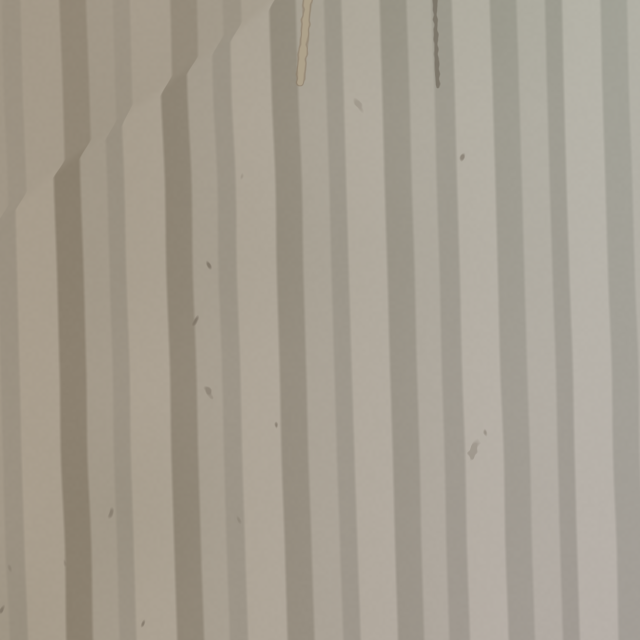
Give the GLSL for this texture, as a WebGL 1 fragment shader.

```glsl
precision highp float;
// Leaning soft stripes in alternating widths on worn beige board, with a shifted corner, scratches and flecks.

uniform vec2 u_resolution;

#define PERIOD 0.1725       // width of one repeat, about 5.8 across
#define ORIGIN 0.436        // left edge of a wide stripe at mid height
#define LEAN 0.029          // sideways drift from top to bottom
#define WIDE_STRIPE 0.24    // fractions of one repeat
#define THIN_START 0.485
#define THIN_STRIPE 0.16
#define EDGE_BLUR 0.0032
#define CORNER_SHIFT 0.018  // stripe offset above the diagonal break
#define FLECKS 15
#define MOTTLE 0.022

float hash(vec2 p) {
  vec3 q = fract(vec3(p.xyx) * 0.1031);
  q += dot(q, q.yzx + 33.33);
  return fract((q.x + q.y) * q.z);
}

float noise(vec2 p) {
  vec2 i = floor(p), f = fract(p);
  f = f * f * (3.0 - 2.0 * f);
  return mix(mix(hash(i), hash(i + vec2(1.0, 0.0)), f.x),
             mix(hash(i + vec2(0.0, 1.0)), hash(i + vec2(1.0, 1.0)), f.x), f.y);
}

float band(float t, float start, float end, float blur) {
  return smoothstep(start - blur, start + blur, t) - smoothstep(end - blur, end + blur, t);
}

float segmentDistance(vec2 p, vec2 a, vec2 b) {
  vec2 ab = b - a;
  return length(p - a - ab * clamp(dot(p - a, ab) / dot(ab, ab), 0.0, 1.0));
}

float inside(float d, float blur) {
  return 1.0 - smoothstep(-blur, blur, d);
}

// Stripe colours drift from warm on the left to grey on the right.
vec3 stripes(vec2 uv, float corner, float pixel) {
  float drift = smoothstep(-0.1, 1.1, uv.x);
  vec3 bright = mix(vec3(0.655, 0.612, 0.545), vec3(0.718, 0.702, 0.668), drift);
  vec3 medium = mix(vec3(0.630, 0.590, 0.525), vec3(0.700, 0.685, 0.650), drift);
  vec3 thinDark = mix(vec3(0.600, 0.562, 0.500), vec3(0.628, 0.615, 0.580), drift);
  vec3 wideDark = mix(vec3(0.535, 0.490, 0.420), vec3(0.640, 0.630, 0.595), drift);

  float wobble = 0.003 * (noise(vec2(uv.x * 9.0, uv.y * 7.0)) - 0.5);
  float x = uv.x - ORIGIN - LEAN * (0.48 - uv.y) - CORNER_SHIFT * corner + wobble;
  float lead = 0.1;  // keeps the seam between repeats within a bright stripe
  float q = x / PERIOD + lead;
  float t = fract(q) - lead;
  float id = floor(q) + 20.0;
  float blur = max(EDGE_BLUR, pixel) / PERIOD;

  float thinStart = THIN_START + 0.04 * (hash(vec2(id, 3.0)) - 0.5);
  float thinEnd = THIN_START + THIN_STRIPE + 0.04 * (hash(vec2(id, 8.0)) - 0.5);
  vec3 col = mix(bright, medium, band(t, 0.0, thinEnd, blur));
  col = mix(col, thinDark, band(t, thinStart, thinEnd, blur));
  return mix(col, wideDark, band(t, 0.0, WIDE_STRIPE, blur));
}

void main() {
  vec2 uv = gl_FragCoord.xy / u_resolution;
  float pixel = 1.0 / min(u_resolution.x, u_resolution.y);

  // Diagonal break across the upper left corner
  float ragged = 0.03 * (noise(uv * 24.0) - 0.5);
  float corner = inside(uv.x / 0.43 + (1.0 - uv.y) / 0.339 - 1.0 + ragged, 0.03);
  vec3 col = stripes(uv, corner, pixel);
  col = mix(col, vec3(0.625, 0.585, 0.522), 0.35 * corner);

  // Uneven light, faint tint and fine grain
  col += MOTTLE * (noise(uv * 5.0) - 0.5) * vec3(0.7, 0.6, 0.7);
  col += 0.012 * smoothstep(0.2, 1.0, uv.x) * (uv.y - 0.5) * vec3(-1.0, 0.8, -0.6);
  col += 0.008 * (noise(uv * 190.0) - 0.5);

  // Small dark flecks, each a ragged tilted ellipse
  float rough = noise(uv * 130.0);
  for (int i = 0; i < FLECKS; i++) {
    float n = float(i) + 1.0;
    vec2 d = uv - vec2(hash(vec2(n, 11.0)), hash(vec2(n, 29.0)));
    float size = mix(0.002, 0.008, pow(hash(vec2(n, 47.0)), 2.0));
    d.x += d.y * (hash(vec2(n, 61.0)) - 0.5);
    float edge = length(d * vec2(1.0, 0.5)) - size * (0.4 + 0.8 * rough);
    float strength = mix(0.2, 0.6, hash(vec2(n, 83.0)));
    col = mix(col, vec3(0.40, 0.36, 0.31), strength * inside(edge, max(0.0018, pixel)));
  }

  // Two long scratches from the top edge: one pale with a rim, one dark
  float blur = max(0.0015, pixel);
  float pale = segmentDistance(uv, vec2(0.483, 1.02), vec2(0.469, 0.872)) - 0.003 * rough;
  col = mix(col, vec3(0.53, 0.46, 0.37), 0.55 * inside(pale - 0.0055, blur));
  col = mix(col, vec3(0.69, 0.64, 0.55), 0.90 * inside(pale - 0.0030, blur));
  float dark = segmentDistance(uv, vec2(0.679, 1.02), vec2(0.684, 0.864)) - 0.003 * rough;
  col = mix(col, vec3(0.42, 0.39, 0.34), 0.65 * inside(dark - 0.0015, blur));

  gl_FragColor = vec4(clamp(col, 0.0, 1.0), 1.0);
}
```
